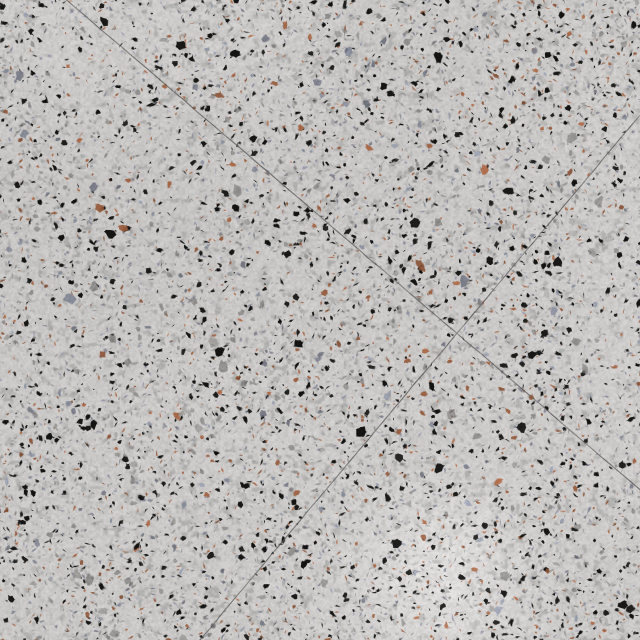
Reproduce this texture procedurally as a Shadertoy shader.

```glsl
// Pale terrazzo floor with dark, rust and slate chips, crossed by two thin joints.
#define BASE_TONE   vec3(0.800, 0.793, 0.788)
#define CLOUD_TONE  vec3(0.675, 0.675, 0.672)
#define DARK_TONE   vec3(0.075, 0.075, 0.072)
#define RUST_TONE   vec3(0.620, 0.370, 0.240)
#define SLATE_TONE  vec3(0.480, 0.500, 0.560)
#define GREY_TONE   vec3(0.540, 0.535, 0.525)
#define JOINT_TONE  vec3(0.360, 0.355, 0.350)
#define JOINT_CROSS vec2(0.714, 0.479)
#define JOINT_HALF_WIDTH 0.0008
#define EDGE_SOFTNESS    0.0008
#define GRAIN_AMOUNT     0.065
#define SHEEN_AMOUNT     0.060

// Integer hash: three random values in 0..1 per lattice point and seed
vec3 hash3(vec2 cell, int seed) {
    uvec3 v = uvec3(ivec3(ivec2(cell), seed)) * 1664525u + 1013904223u;
    v.x += v.y * v.z; v.y += v.z * v.x; v.z += v.x * v.y;
    v ^= v >> 16u;
    v.x += v.y * v.z; v.y += v.z * v.x; v.z += v.x * v.y;
    return vec3(v >> 8u) / 16777216.0;
}

// Smooth value noise, two independent channels
vec2 noise2(vec2 p, int seed) {
    vec2 i = floor(p), f = fract(p);
    f = f * f * (3.0 - 2.0 * f);
    vec2 low  = mix(hash3(i, seed).xy, hash3(i + vec2(1, 0), seed).xy, f.x);
    vec2 high = mix(hash3(i + vec2(0, 1), seed).xy, hash3(i + vec2(1, 1), seed).xy, f.x);
    return mix(low, high, f.y);
}

// Angular stone: intersection of half planes at uneven angles and offsets
float chipDistance(vec2 p, float radius, float stretch, vec2 cell, int seed) {
    float turn = hash3(cell, seed + 2).x * 6.2832;
    float c = cos(turn), s = sin(turn);
    p = mat2(c, -s, s, c) * p * vec2(1.0 / stretch, stretch);
    float d = -radius;
    for (int i = 0; i < 6; i++) {
        vec3 h = hash3(cell, seed + 3 + i);
        float a = (float(i) + 0.7 * h.x) * 1.0472;
        d = max(d, dot(p, vec2(cos(a), sin(a))) - radius * mix(0.65, 1.15, h.y));
    }
    return d / max(stretch, 1.0);
}

// Stone colour in rgb, opacity in a
vec4 chipTone(float pick, float vary, float darkShare) {
    if (pick < darkShare) return vec4(DARK_TONE * mix(0.7, 1.8, vary * vary), 0.97);
    float k = (pick - darkShare) / (1.0 - darkShare);
    if (k < 0.22) return vec4(RUST_TONE * mix(0.8, 1.12, vary), 0.9);
    if (k < 0.48) return vec4(SLATE_TONE * mix(0.75, 1.25, vary), 0.8);
    return vec4(GREY_TONE * mix(0.65, 1.2, vary), mix(0.5, 0.9, vary));
}

// Scatter one size class of chips over a jittered grid
vec3 addChips(vec3 col, vec2 p, float cells, float share, vec2 radii,
              float maxStretch, float darkShare, float soft, int seed) {
    vec2 home = floor(p * cells);
    for (int y = -1; y <= 1; y++)
    for (int x = -1; x <= 1; x++) {
        vec2 cell = home + vec2(x, y);
        vec3 place = hash3(cell, seed);
        float crowding = 0.6 + 0.8 * noise2(cell / cells * 14.0, 7).x;
        if (place.z > share * crowding) continue;
        vec3 kind = hash3(cell, seed + 1);
        float radius = mix(radii.x, radii.y, kind.x * kind.x);
        float stretch = mix(1.0, maxStretch, hash3(cell, seed + 2).y);
        vec2 center = (cell + place.xy) / cells;
        float d = chipDistance(p - center, radius, stretch, cell, seed);
        vec4 tone = chipTone(kind.y, kind.z, darkShare);
        col = mix(col, tone.rgb, tone.a * (1.0 - smoothstep(-soft, soft, d)));
    }
    return col;
}

void mainImage(out vec4 fragColor, in vec2 fragCoord) {
    vec2 uv = fragCoord / iResolution.y;
    float soft = max(EDGE_SOFTNESS, 0.7 / iResolution.y);

    // Cement with faint buried stones
    vec2 cloud = noise2(uv * 115.0, 11);
    float buried = smoothstep(0.55, 0.85, mix(cloud.x, noise2(uv * 210.0, 12).x, 0.4));
    vec3 col = mix(BASE_TONE, CLOUD_TONE, 0.85 * buried);

    // Chips from fine to coarse, with ragged outlines
    vec2 ragged = uv + 0.0016 * (noise2(uv * 260.0, 13) - 0.5);
    col = addChips(col, ragged, 105.0, 0.52, vec2(0.0011, 0.0025), 1.8, 0.24, soft, 100);
    col = addChips(col, ragged, 62.0, 0.42, vec2(0.0023, 0.0046), 1.45, 0.46, soft, 200);
    col = addChips(col, ragged, 36.0, 0.13, vec2(0.0042, 0.0080), 1.25, 0.56, soft, 300);

    // Two straight joints meeting at a crossing
    vec2 q = uv - JOINT_CROSS + 0.0008 * (noise2(uv * 45.0, 14) - 0.5);
    float joint = min(abs(dot(q, normalize(vec2(0.521, 0.610)))),
                      abs(dot(q, normalize(vec2(0.479, -0.4015)))));
    float line = 1.0 - smoothstep(JOINT_HALF_WIDTH - soft, JOINT_HALF_WIDTH + soft, joint);
    col = mix(col, JOINT_TONE, line * mix(0.6, 1.0, noise2(uv * 60.0, 15).x));

    // Surface grain, broad shading and a soft reflection
    float grain = noise2(uv * 330.0, 16).x + 0.5 * noise2(uv * 150.0, 17).x - 0.75;
    float sheen = exp(-dot(uv - vec2(0.69, 0.11), uv - vec2(0.69, 0.11)) * 70.0);
    float shade = 0.03 * (noise2(uv * 3.0, 18).x - 0.5) + 0.02 * (uv.x - 0.5);
    col += (GRAIN_AMOUNT * grain + shade) * smoothstep(0.0, 0.8, col.g);
    col += SHEEN_AMOUNT * sheen;
    fragColor = vec4(clamp(col, 0.0, 1.0), 1.0);
}
```
